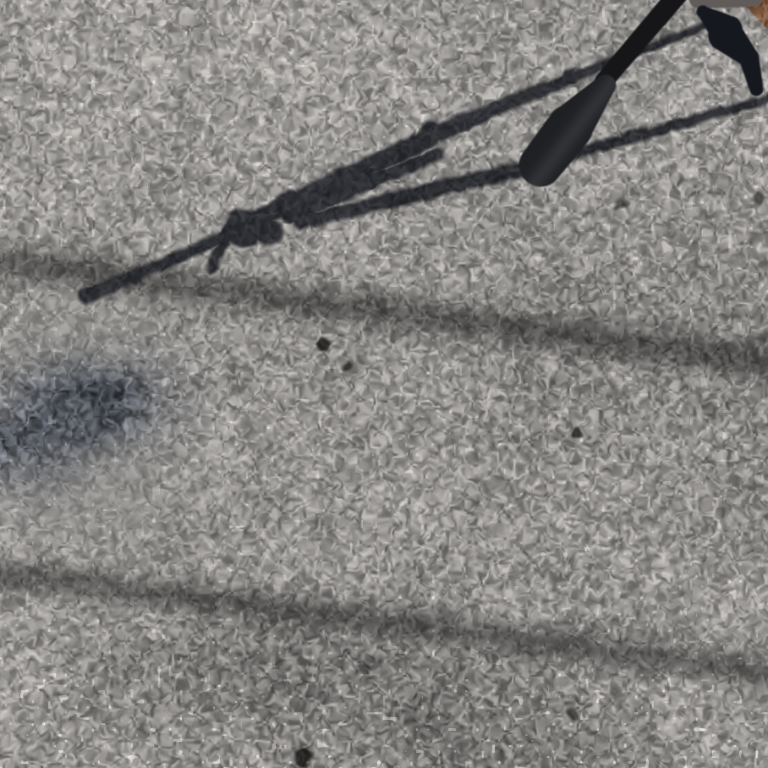
This texture is drawn by a WebGL 1 fragment shader. Its source:

```glsl
precision highp float;
uniform vec2 u_resolution;

float hash(vec2 p) {
  vec3 q = fract(vec3(p.xyx) * 0.1031);
  q += dot(q, q.yzx + 33.33);
  return fract((q.x + q.y) * q.z);
}

float noise(vec2 p) {
  vec2 i = floor(p), f = fract(p);
  f = f * f * (3.0 - 2.0 * f);
  return mix(mix(hash(i), hash(i + vec2(1, 0)), f.x),
             mix(hash(i + vec2(0, 1)), hash(i + vec2(1, 1)), f.x), f.y);
}

float fbm(vec2 p) {
  float sum = 0.0, amp = 0.5;
  for (int i = 0; i < 4; i++) {
    sum += amp * noise(p);
    p = p * 2.03 + 17.0;
    amp *= 0.5;
  }
  return sum;
}

// Capsule whose radius runs from ra at a to rb at b
float taper(vec2 p, vec2 a, vec2 b, float ra, float rb) {
  vec2 d = b - a;
  float h = clamp(dot(p - a, d) / dot(d, d), 0.0, 1.0);
  return length(p - a - d * h) - mix(ra, rb, h);
}

float disc(vec2 p, vec2 c, float r) { return length(p - c) - r; }

float cover(float d, float soft) { return 1.0 - smoothstep(-soft, soft, d); }

float blob(vec2 p, vec2 c, vec2 size) {
  vec2 q = (p - c) / size;
  return exp(-dot(q, q));
}

float standShadow(vec2 p) {
  // Upper leg, from the tip to the top right
  float d = taper(p, vec2(0.112, 0.615), vec2(0.17, 0.638), 0.011, 0.009);
  d = min(d, taper(p, vec2(0.15, 0.630), vec2(0.30, 0.694), 0.007, 0.009));
  d = min(d, taper(p, vec2(0.30, 0.698), vec2(0.56, 0.821), 0.013, 0.013));
  d = min(d, taper(p, vec2(0.56, 0.823), vec2(0.742, 0.898), 0.012, 0.008));
  d = min(d, taper(p, vec2(0.742, 0.898), vec2(0.925, 0.970), 0.007, 0.005));
  // Lower leg and short arm
  d = min(d, taper(p, vec2(0.39, 0.711), vec2(0.68, 0.780), 0.009, 0.011));
  d = min(d, taper(p, vec2(0.68, 0.780), vec2(1.02, 0.877), 0.008, 0.006));
  d = min(d, taper(p, vec2(0.378, 0.722), vec2(0.57, 0.799), 0.013, 0.008));
  // Joints and clamps
  d = min(d, disc(p, vec2(0.317, 0.703), 0.025));
  d = min(d, disc(p, vec2(0.350, 0.698), 0.018));
  d = min(d, disc(p, vec2(0.375, 0.734), 0.017));
  d = min(d, taper(p, vec2(0.275, 0.652), vec2(0.292, 0.686), 0.007, 0.009));
  d = min(d, disc(p, vec2(0.562, 0.829), 0.015));
  d = min(d, disc(p, vec2(0.742, 0.900), 0.011));
  return min(d, taper(p, vec2(0.815, 0.819), vec2(0.84, 0.826), 0.009, 0.009));
}

void main() {
  vec2 p = gl_FragCoord.xy / u_resolution;
  float patches = fbm(p * 9.0);

  // Asphalt tone: worn, stained and pale areas
  float tone = 0.565 + 0.10 * (patches - 0.47);
  tone += 0.04 * smoothstep(0.6, 1.0, p.y) * (1.0 - p.x);
  tone -= 0.11 * blob(p, vec2(0.36, 0.12), vec2(0.26, 0.08));
  tone -= 0.10 * blob(p, vec2(0.65, 0.03), vec2(0.18, 0.08));
  tone -= 0.06 * blob(p, vec2(0.95, 0.56), vec2(0.25, 0.15));
  tone += 0.04 * blob(p, vec2(0.03, 0.13), vec2(0.09, 0.09));
  float stain = blob(p, vec2(0.125, 0.475), vec2(0.085, 0.05))
              + 0.75 * blob(p, vec2(0.02, 0.425), vec2(0.08, 0.06));
  stain *= 0.4 + 1.2 * fbm(p * 28.0);
  tone -= 0.25 * min(stain, 1.0);

  // Curled grain and bright chips
  vec2 warp = vec2(noise(p * 95.0), noise(p * 95.0 + 40.0)) - 0.5;
  vec2 g = p + warp * 0.009;
  float grain = 0.6 * noise(g * 210.0) + 0.4 * noise(g * 115.0 + 9.0) - 0.5;
  float smoothWear = 0.45 * blob(p, vec2(0.13, 0.36), vec2(0.12, 0.09))
                   + 0.4 * blob(p, vec2(0.08, 0.56), vec2(0.12, 0.06));
  tone += grain * 0.46 * (1.0 - smoothWear);
  float chips = smoothstep(0.79, 0.94, noise(p * 140.0 + 71.0));
  tone += chips * (0.11 + 0.10 * smoothstep(0.3, 0.0, p.y));
  vec3 color = tone * mix(vec3(1.01, 0.995, 0.975), vec3(0.94, 0.99, 1.08), min(stain, 1.0));

  // Two soft slanted bands of shade
  float upper = (p.y - 0.660 + 0.130 * p.x) / 0.023;
  float lower = (p.y - 0.253 + 0.128 * p.x) / 0.022;
  color *= 1.0 - 0.40 * exp(-upper * upper) - 0.38 * exp(-lower * lower);

  // Small tar spots with ragged rims
  vec2 r = p + warp * 0.006;
  float spot = disc(r, vec2(0.420, 0.551), 0.009);
  spot = min(spot, disc(r, vec2(0.452, 0.523), 0.005));
  spot = min(spot, disc(r, vec2(0.395, 0.014), 0.012));
  spot = min(spot, disc(r, vec2(0.751, 0.437), 0.006));
  float faint = min(disc(r, vec2(0.475, 0.130), 0.009), disc(r, vec2(0.746, 0.069), 0.007));
  faint = min(faint, min(disc(r, vec2(0.810, 0.734), 0.007), disc(r, vec2(0.987, 0.742), 0.007)));
  color *= 1.0 - 0.70 * cover(spot, 0.003) - 0.45 * cover(faint, 0.004);

  // Cast shadow of the stand
  vec3 shade = vec3(0.155, 0.16, 0.18) + 0.13 * grain;
  color = mix(color, shade, 0.94 * cover(standShadow(p + warp * 0.004), 0.004));

  // Brown corner and grey plate
  vec3 brown = vec3(0.50, 0.36, 0.27) + 0.35 * grain;
  color = mix(color, brown, cover(1.883 - p.x - 0.95 * p.y + 0.03, 0.003));
  color = mix(color, vec3(0.38, 0.36, 0.35), cover(taper(p, vec2(0.91, 1.002), vec2(0.98, 1.004), 0.013, 0.013), 0.002));

  // Bent lever
  float lever = taper(p, vec2(0.915, 0.985), vec2(0.945, 0.960), 0.008, 0.022);
  lever = min(lever, taper(p, vec2(0.945, 0.955), vec2(0.975, 0.925), 0.023, 0.013));
  lever = min(lever, taper(p, vec2(0.975, 0.925), vec2(0.985, 0.884), 0.013, 0.009));
  color = mix(color, vec3(0.085, 0.095, 0.125), cover(lever, 0.002));

  // Rod and rounded grip with a soft sheen
  float rod = taper(p, vec2(0.787, 0.895), vec2(0.885, 1.01), 0.012, 0.013);
  color = mix(color, vec3(0.085, 0.085, 0.095), cover(rod, 0.002));
  float grip = min(taper(p, vec2(0.788, 0.889), vec2(0.742, 0.834), 0.014, 0.030),
                   taper(p, vec2(0.742, 0.834), vec2(0.704, 0.785), 0.030, 0.028));
  float across = dot(p - vec2(0.742, 0.834), vec2(0.79, -0.61));
  float sheen = exp(-pow((across - 0.008) / 0.012, 2.0));
  color = mix(color, vec3(0.12, 0.125, 0.14) + 0.07 * sheen, cover(grip, 0.002));

  gl_FragColor = vec4(clamp(color, 0.0, 1.0), 1.0);
}
```
